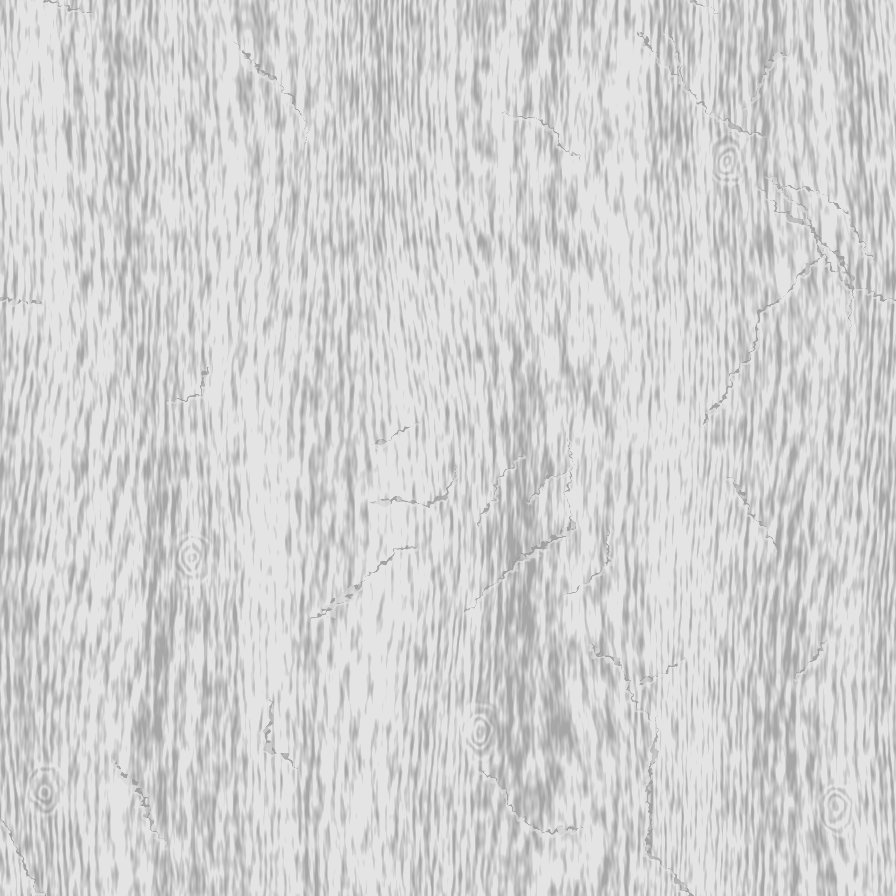
Give the GLSL for this texture, as a Shadertoy shader.

```glsl
const vec3 LIGHT_WOOD = vec3(0.893);
const vec3 DARK_GRAIN = vec3(0.655);
const vec3 CRACK_SHADE = vec3(0.61);
const float TAU = 6.2831853;
const float NOISE_GAIN = 4.7;        // brings the noise to unit variance
const float RING_COUNT = 88.0;       // growth lines across the canvas
const float RING_SWAY = 3.0;         // bends lines into tall arches
const vec2 SWAY_SCALE = vec2(5.0, 0.9);
const vec2 PATCH_SCALE = vec2(11.0, 1.0);
const vec2 STREAK_SCALE = vec2(42.0, 1.6);
const vec2 FIBRE_SCALE = vec2(175.0, 24.0);
const vec2 FINE_SCALE = vec2(310.0, 62.0);
const float GRAIN_SHIFT = 0.09;
const float EDGE_TONE = 0.23;        // crisp step where a streak begins
const float DEPTH_TONE = 0.38;       // further darkening inside a streak
const int KNOT_COUNT = 5;
const float KNOT_RADIUS = 0.03;
const float KNOT_RINGS = 135.0;
const int CRACK_COUNT = 26;
const float CRACK_WIDTH = 0.0009;
const float CRACK_BULGE = 0.0036;

float hash(vec2 p) {
    vec3 q = fract(p.xyx * vec3(0.1031, 0.1030, 0.0973));
    q += dot(q, q.yzx + 33.33);
    return fract((q.x + q.y) * q.z);
}

vec2 hashPair(float seed) {
    return vec2(hash(vec2(seed, 17.3)), hash(vec2(seed, 71.9)));
}

float cornerSlope(vec2 cell, vec2 offset) {
    float angle = TAU * hash(cell);
    return dot(vec2(cos(angle), sin(angle)), offset);
}

// Gradient noise with unit variance
float noise(vec2 p) {
    vec2 i = floor(p), f = p - i;
    vec2 u = f * f * f * (f * (f * 6.0 - 15.0) + 10.0);
    vec2 e = vec2(0.0, 1.0);
    float low = mix(cornerSlope(i, f), cornerSlope(i + e.yx, f - e.yx), u.x);
    float high = mix(cornerSlope(i + e, f - e), cornerSlope(i + 1.0, f - 1.0), u.x);
    return NOISE_GAIN * mix(low, high, u.y);
}

// Offset from a scattered centre, wrapped at the canvas edges
vec2 wrappedOffset(vec2 p, vec2 centre) {
    return fract(p - centre + 0.5) - 0.5;
}

// Amount of dark grain, from 0 to 1
float grainTone(vec2 p) {
    float bend = 0.005 * noise(p * vec2(5.0, 2.2) + 40.0);
    vec2 flow = vec2(p.x + bend, p.y);
    float ring = flow.x * RING_COUNT + RING_SWAY * noise(p * SWAY_SCALE + 7.0);
    ring += 0.14 * noise(flow * vec2(55.0, 14.0) + 90.0);
    float line = sin(TAU * ring);

    float knot = 0.0;
    for (int i = 0; i < KNOT_COUNT; i++) {
        vec2 d = wrappedOffset(p, hashPair(float(i) + 205.0));
        float radius = length(d * vec2(1.0, 0.7)) + 0.0013 * noise(p * 60.0);
        float here = 1.0 - smoothstep(0.45 * KNOT_RADIUS, KNOT_RADIUS, radius);
        line = mix(line, sin(TAU * radius * KNOT_RINGS), here);
        knot = max(knot, here);
    }

    float fibre = noise(flow * FIBRE_SCALE + 13.0);
    float fine = noise(flow * FINE_SCALE + 57.0);
    float patches = noise(flow * PATCH_SCALE + 3.0);
    float streaks = noise(flow * STREAK_SCALE + 29.0);
    float grain = 0.78 * line + (0.55 * fibre + 0.42 * fine) * (1.0 - 0.3 * knot);
    grain += 0.34 * patches + 0.32 * streaks + GRAIN_SHIFT;
    float edge = smoothstep(-0.38, 0.02, grain);
    return clamp(EDGE_TONE * edge + DEPTH_TONE * max(grain, 0.0), 0.0, 1.0);
}

// x: dark crack cover, y: pale worn rim
vec2 cracks(vec2 p, float pixel) {
    vec2 cover = vec2(0.0);
    float ragged = noise(p * 210.0);
    float chips = noise(p * 95.0 + 31.0);
    for (int i = 0; i < CRACK_COUNT; i++) {
        float seed = float(i) + 1.0;
        vec2 place = hashPair(seed), shape = hashPair(seed + 60.0);
        float side = hash(vec2(seed, 5.0)) < 0.5 ? -1.0 : 1.0;
        float angle = side * mix(0.2, 1.15, shape.x);
        float halfLength = mix(0.03, 0.13, shape.y * shape.y);
        vec2 axis = vec2(cos(angle), sin(angle));
        vec2 d = wrappedOffset(p, place);
        float along = dot(d, axis);
        float across = dot(d, vec2(-axis.y, axis.x));

        // Kinked and wandering centre line
        float kink = 1.2 * (hash(vec2(seed, 9.0)) - 0.5);
        across += kink * abs(along - 0.2 * halfLength);
        across += 0.0035 * noise(vec2(along * 22.0, seed * 3.7));
        across += 0.0014 * noise(vec2(along * 120.0, seed * 5.3));
        across += 0.0008 * ragged;

        float t = along / halfLength;
        float taper = max(1.0 - t * t, 0.0);
        float swell = smoothstep(0.2, 1.6, noise(vec2(along * 15.0, seed * 7.1)));
        float whole = smoothstep(-1.3, -0.2, noise(vec2(along * 65.0, seed * 2.3)));
        float width = (CRACK_WIDTH * whole + CRACK_BULGE * swell) * sqrt(taper);
        width *= 1.0 + 0.5 * chips;
        float ends = smoothstep(0.0, 0.15, taper);
        float dark = 1.0 - smoothstep(-pixel, pixel, abs(across) - width);
        dark *= 1.0 - 0.85 * swell * smoothstep(0.0, 0.5, chips + 0.4 * ragged);
        float rim = 1.0 - smoothstep(0.0, 0.003, abs(across + 0.0025) - width);
        cover = max(cover, ends * vec2(dark, rim));
    }
    return cover;
}

void mainImage(out vec4 fragColor, in vec2 fragCoord) {
    vec2 p = fragCoord / iResolution.y;
    vec2 crack = cracks(p, 0.6 / iResolution.y);
    float tone = grainTone(p) * (1.0 - 0.65 * crack.y);
    vec3 color = mix(LIGHT_WOOD, DARK_GRAIN, tone);
    color = mix(color, CRACK_SHADE, 0.9 * crack.x);
    fragColor = vec4(color, 1.0);
}
```
